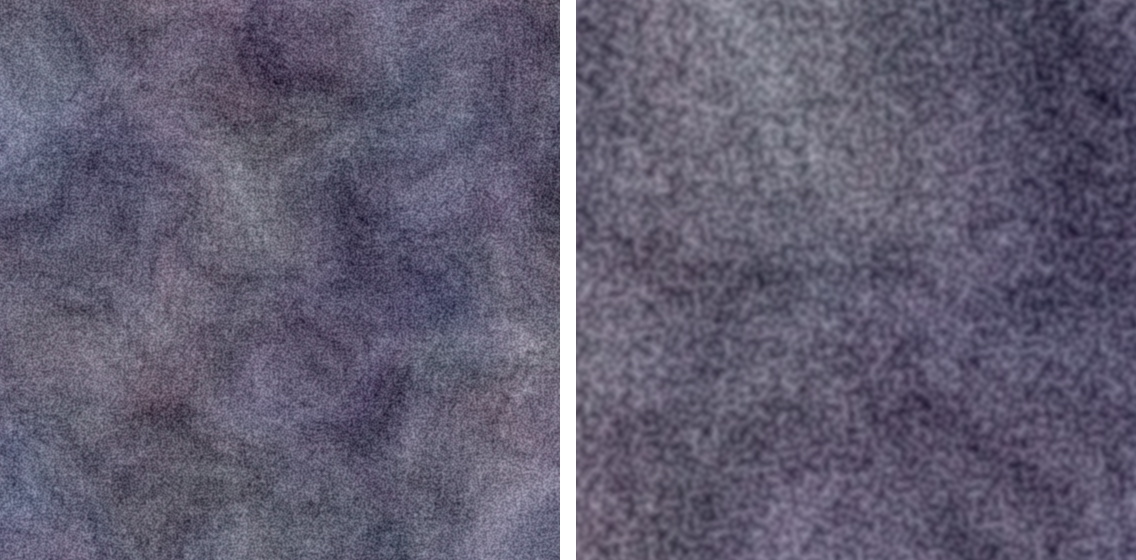
Left, the full canvas; right, a detail of the centre.
This texture is drawn by a WebGL 2 fragment shader. Its source:

```glsl
#version 300 es
precision highp float;
// Mottled slate-violet cloth: cloudy stains, worn patches, faint threads and fine grain.

uniform vec2 u_resolution;
out vec4 outColor;

const vec3 BASE_COLOR = vec3(0.388, 0.372, 0.451);
const vec3 MAUVE_SHIFT = vec3(0.036, -0.020, 0.000);
const vec3 UMBER_SHIFT = vec3(0.022, 0.010, -0.046);
const float CLOUD_SCALE = 3.0;
const float CLOUD_CONTRAST = 0.165;
const float CLOUD_GAIN = 0.75;
const int CLOUD_OCTAVES = 6;
const float WARP_AMOUNT = 0.10;
const float WEAR_SCALE = 62.0;
const float WEAR_CONTRAST = 0.10;
const float THREAD_CONTRAST = 0.05;
const vec2 THREAD_SCALE = vec2(150.0, 22.0);
const float GRAIN_SCALE = 215.0;
const float GRAIN_CONTRAST = 0.17;
const float SIDE_SHADE = 0.045;
const mat2 TURN = mat2(0.819, 0.574, -0.574, 0.819);

// Integer hash giving a unit gradient for each lattice point.
vec2 gradientAt(ivec2 cell) {
    uvec2 q = uvec2(cell) * uvec2(1597334673u, 3812015801u);
    uint h = (q.x ^ q.y) * 1597334673u;
    h ^= h >> 15;
    h *= 2246822519u;
    h ^= h >> 13;
    float angle = float(h >> 8) / 16777216.0 * 6.28319;
    return vec2(cos(angle), sin(angle));
}

float gradientNoise(vec2 p) {
    vec2 base = floor(p);
    vec2 f = p - base;
    ivec2 cell = ivec2(base);
    vec2 u = f * f * f * (f * (f * 6.0 - 15.0) + 10.0);
    float a = dot(gradientAt(cell), f);
    float b = dot(gradientAt(cell + ivec2(1, 0)), f - vec2(1.0, 0.0));
    float c = dot(gradientAt(cell + ivec2(0, 1)), f - vec2(0.0, 1.0));
    float d = dot(gradientAt(cell + ivec2(1, 1)), f - vec2(1.0, 1.0));
    return mix(mix(a, b, u.x), mix(c, d, u.x), u.y);
}

float cloudNoise(vec2 p) {
    float sum = 0.0;
    float amplitude = 1.0;
    for (int i = 0; i < CLOUD_OCTAVES; i++) {
        sum += amplitude * gradientNoise(p);
        p = TURN * p * 2.03 + 17.3;
        amplitude *= CLOUD_GAIN;
    }
    return sum;
}

// Noise that fades out once its cells become too small for the pixels.
float fineNoise(vec2 p, float scale) {
    float fade = 1.0 - smoothstep(0.5, 1.0, scale / u_resolution.y);
    return fade * gradientNoise(TURN * p * scale + 41.7);
}

void main() {
    vec2 p = gl_FragCoord.xy / u_resolution.y;

    // Cloudy stains with slightly ragged outlines
    vec2 warp = vec2(gradientNoise(p * 5.0 + 8.4), gradientNoise(p * 5.0 + 63.1));
    vec2 stainPos = p + WARP_AMOUNT * warp;
    float tone = CLOUD_CONTRAST * cloudNoise(stainPos * CLOUD_SCALE + 5.7);
    tone += SIDE_SHADE * (0.5 - gl_FragCoord.x / u_resolution.x);

    // Worn speckle gathered in patches
    float wearMask = smoothstep(-0.15, 0.35, gradientNoise(stainPos * 7.0 + 29.2));
    tone += WEAR_CONTRAST * wearMask * fineNoise(p, WEAR_SCALE);

    // Faint upright and level threads
    float threads = gradientNoise(p * THREAD_SCALE + 3.9)
                  + gradientNoise(p * THREAD_SCALE.yx + 77.5);
    tone += THREAD_CONTRAST * threads;

    // Fine grain in two sizes
    tone += GRAIN_CONTRAST * fineNoise(p, GRAIN_SCALE);
    tone += 0.5 * GRAIN_CONTRAST * fineNoise(p + 2.6, 0.5 * GRAIN_SCALE);

    // Mauve and umber tints
    float mauve = gradientNoise(stainPos * 3.2 + 91.3)
                + 0.5 * gradientNoise(stainPos * 11.0 + 13.8)
                + 0.4 * fineNoise(p + 1.3, 75.0);
    float umber = gradientNoise(stainPos * 2.6 + 54.6)
                + 0.4 * gradientNoise(stainPos * 9.0 + 35.2);

    vec3 color = BASE_COLOR + tone + MAUVE_SHIFT * mauve + UMBER_SHIFT * umber;
    outColor = vec4(clamp(color, 0.0, 1.0), 1.0);
}
```
